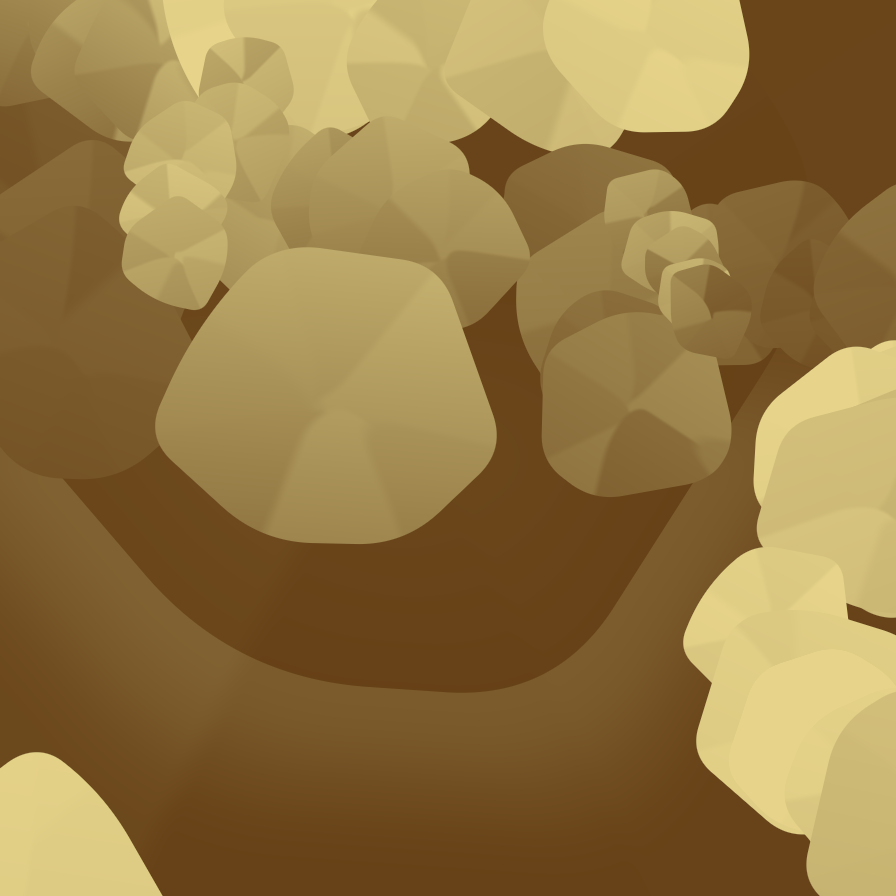
This background is drawn by a WebGL 1 fragment shader. Its source:

```glsl
precision highp float;

// Overlapping faceted stones in ochre tones: pale masses at the top and right,
// olive ones in the middle, dark brown tiers below. Each stone is a rounded
// convex polygon shaded by a gradient and faint creases between its sides.

uniform vec2 u_resolution;

const float TAU = 6.2831853;
const int SIDES = 7;
const int STONES = 5;

float hash(float n, float seed) {
  vec2 q = fract(vec2(n * 0.1031 + seed * 0.3717, seed * 0.1373 + n * 0.7119));
  q += dot(q, q.yx + 33.33);
  return fract((q.x + q.y) * q.x * 7.31);
}

// x: signed distance to a rounded irregular polygon, y: crease tone in -0.5..0.5
vec2 stone(vec2 p, float radius, float seed) {
  float dist = -radius;
  float crease = 0.0;
  float rounding = 0.22 * radius;
  for (int i = 0; i < SIDES; i++) {
    float k = float(i);
    float angle = TAU * (k + 0.6 * hash(k, seed)) / float(SIDES);
    float reach = radius * (0.85 + 0.2 * hash(k + 11.0, seed));
    float side = dot(p, vec2(cos(angle), sin(angle))) - reach;
    float gap = (side - dist) / rounding;
    float blend = clamp(0.5 + 0.5 * gap, 0.0, 1.0);
    float fold = smoothstep(-0.15, 0.15, gap);
    dist = mix(dist, side, blend) + rounding * blend * (1.0 - blend);
    crease = mix(crease, hash(k + 23.0, seed) - 0.5, fold);
  }
  return vec2(dist, crease);
}

float coverage(float dist) {
  return clamp(0.5 - dist * u_resolution.y, 0.0, 1.0);
}

// shade: base tone, variation between facets, brightening towards the top
float paintStone(float tone, vec2 p, vec2 centre, float radius, vec3 shade, float seed) {
  vec2 q = p - centre;
  vec2 shape = stone(q, radius, seed);
  vec2 slope = vec2(hash(41.0, seed) - 0.5, 0.8);
  float face = shade.x + shade.y * shape.y + shade.z * dot(q, slope) / radius;
  return mix(tone, face, coverage(shape.x));
}

// Stones of varied size and tone scattered along a segment
float paintCluster(float tone, vec2 p, vec2 from, vec2 to, float radius, vec3 shade, float seed) {
  for (int i = 0; i < STONES; i++) {
    float k = float(i);
    float id = seed + 3.7 * k;
    vec2 jitter = vec2(hash(51.0, id), hash(52.0, id)) - 0.5;
    vec2 centre = mix(from, to, k / float(STONES - 1)) + 0.6 * radius * jitter;
    float size = radius * (0.75 + 0.45 * hash(53.0, id));
    float shift = 1.4 * shade.y * (hash(54.0, id) - 0.5);
    tone = paintStone(tone, p, centre, size, shade + vec3(shift, 0.0, 0.0), id);
  }
  return tone;
}

// Dark lower tiers: a broad disc over ground that is lit along the rim
float paintTiers(vec2 p) {
  vec2 disc = stone(p - vec2(0.43, 0.71), 0.49, 4.0);
  float rimLight = 1.0 - smoothstep(0.0, 0.21, disc.x);
  float low = 1.0 - smoothstep(0.45, 0.7, p.y);
  float ground = 0.06 + 0.15 * rimLight * low + 0.05 * disc.y;
  float face = 0.05 + 0.04 * disc.y - 0.15 * disc.x * step(disc.x, 0.0) * low;
  return mix(ground, face, coverage(disc.x));
}

vec3 ochre(float tone) {
  float t = clamp(tone, 0.0, 1.0);
  vec3 colour = mix(vec3(0.385, 0.23, 0.07), vec3(0.905, 0.83, 0.54), t);
  return colour + vec3(0.0, 0.09, 0.09) * t * (1.0 - t);
}

void main() {
  vec2 p = gl_FragCoord.xy / u_resolution;
  float tone = paintTiers(p);

  // Brown stones at the left and right of the middle
  tone = paintCluster(tone, p, vec2(-0.02, 0.82), vec2(0.1, 0.64), 0.15, vec3(0.18, 0.07, 0.05), 9.0);
  tone = paintCluster(tone, p, vec2(0.82, 0.69), vec2(1.02, 0.68), 0.09, vec3(0.24, 0.1, 0.05), 17.0);

  // Pale and mixed stones along the top
  tone = paintCluster(tone, p, vec2(0.0, 0.98), vec2(0.2, 0.96), 0.09, vec3(0.5, 0.25, 0.15), 29.0);
  tone = paintCluster(tone, p, vec2(0.3, 0.96), vec2(0.7, 0.94), 0.13, vec3(0.87, 0.16, 0.05), 37.0);

  // Olive stones in the middle, with smaller bright chips
  tone = paintCluster(tone, p, vec2(0.62, 0.78), vec2(0.68, 0.55), 0.11, vec3(0.36, 0.16, 0.07), 45.0);
  tone = paintCluster(tone, p, vec2(0.28, 0.78), vec2(0.47, 0.74), 0.09, vec3(0.58, 0.22, 0.14), 58.0);
  tone = paintCluster(tone, p, vec2(0.26, 0.9), vec2(0.19, 0.71), 0.065, vec3(0.74, 0.2, 0.08), 63.0);
  tone = paintCluster(tone, p, vec2(0.73, 0.75), vec2(0.8, 0.66), 0.045, vec3(0.48, 0.3, 0.08), 71.0);
  tone = paintStone(tone, p, vec2(0.38, 0.55), 0.175, vec3(0.55, 0.16, 0.22), 82.0);

  // Pale masses at the right edge and in the lower left corner
  tone = paintCluster(tone, p, vec2(0.98, 0.52), vec2(0.98, 0.42), 0.11, vec3(0.9, 0.14, 0.04), 91.0);
  tone = paintCluster(tone, p, vec2(0.84, 0.27), vec2(1.02, 0.06), 0.13, vec3(0.9, 0.14, 0.04), 103.0);
  tone = paintStone(tone, p, vec2(0.03, -0.02), 0.165, vec3(0.92, 0.1, 0.04), 118.0);

  gl_FragColor = vec4(ochre(tone), 1.0);
}
```
